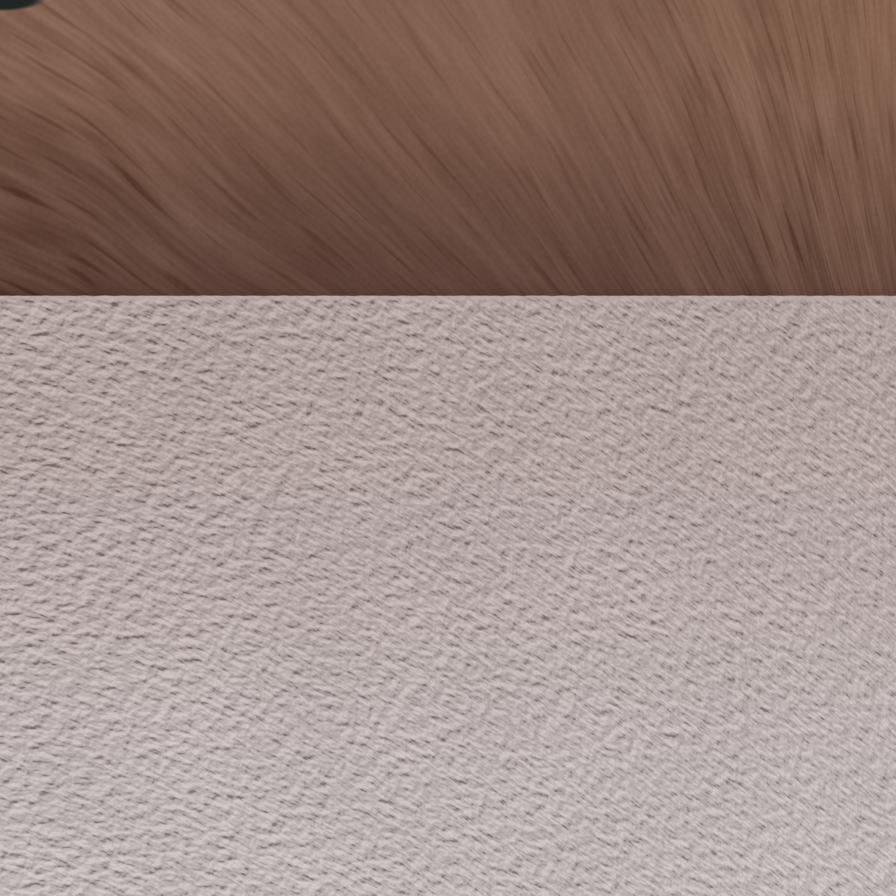
Write a WebGL 1 fragment shader that draws this texture.

```glsl
precision highp float;
// Fanned brown wood grain above a sheet of embossed, pale mauve plaster.
uniform vec2 u_resolution;

const float EDGE_Y = 0.670;               // height of the plaster's top edge
const vec2 GRAIN_POLE = vec2(1.085, 0.11); // point the wood fibres fan out from
const vec3 WOOD_LOW = vec3(0.375, 0.265, 0.230);
const vec3 WOOD_HIGH = vec3(0.505, 0.375, 0.310);
const vec3 PLASTER_LOW = vec3(0.745, 0.705, 0.705);
const vec3 PLASTER_HIGH = vec3(0.690, 0.630, 0.620);
const vec3 RIM_COLOR = vec3(0.730, 0.660, 0.640);
const vec3 CORNER_COLOR = vec3(0.13, 0.15, 0.14);
const vec2 RELIEF_SCALE = vec2(54.0, 98.0); // along and across the ridges
const vec2 LIGHT_STEP = vec2(-0.0012, 0.0026);
const float RELIEF_DEPTH = 0.22;

vec2 hashGradient(vec2 cell) {
  vec3 p = fract(cell.xyx * vec3(0.1031, 0.1030, 0.0973));
  p += dot(p, p.yzx + 33.33);
  float angle = 6.28318 * fract((p.x + p.y) * p.z);
  return vec2(cos(angle), sin(angle));
}

float gradientNoise(vec2 p) {
  vec2 i = floor(p);
  vec2 f = fract(p);
  vec2 w = f * f * f * (f * (f * 6.0 - 15.0) + 10.0);
  float a = dot(hashGradient(i), f);
  float b = dot(hashGradient(i + vec2(1.0, 0.0)), f - vec2(1.0, 0.0));
  float c = dot(hashGradient(i + vec2(0.0, 1.0)), f - vec2(0.0, 1.0));
  float d = dot(hashGradient(i + vec2(1.0, 1.0)), f - vec2(1.0, 1.0));
  return mix(mix(a, b, w.x), mix(c, d, w.x), w.y);
}

// Ridges slope gently at the left and steepen to the right.
float plasterHeight(vec2 uv) {
  vec2 flow = vec2(uv.x - 0.6 * uv.y, uv.y + 0.30 * uv.x + 0.42 * uv.x * uv.x);
  flow += 0.004 * gradientNoise(uv * 30.0 + 7.0);
  vec2 p = flow * RELIEF_SCALE + 40.0;
  return gradientNoise(p)
       + 0.55 * gradientNoise(p * 1.93 + 17.0)
       + 0.22 * gradientNoise(p * 3.70 + 51.0);
}

vec3 plasterColor(vec2 uv) {
  vec3 color = mix(PLASTER_LOW, PLASTER_HIGH, smoothstep(0.0, 0.62, uv.y));
  float slope = plasterHeight(uv) - plasterHeight(uv + LIGHT_STEP);
  float lit = clamp(slope, -0.6, 0.35);
  float crease = smoothstep(0.22, 0.60, -slope);
  float mottling = gradientNoise(uv * 7.0 + 3.0);
  color += RELIEF_DEPTH * lit + 0.018 * mottling;
  color -= crease * vec3(0.10, 0.11, 0.11);
  color += 0.02 * gradientNoise(uv * 230.0);
  return color;
}

vec3 woodColor(vec2 uv) {
  vec2 offset = uv - GRAIN_POLE;
  float radius = length(offset);
  float angle = atan(offset.y, -offset.x);
  angle += 0.020 * gradientNoise(uv * vec2(5.0, 4.0) + 11.0);

  // Broad bands, fibres and short dark pores share the fan coordinates.
  float bands = gradientNoise(vec2(angle * 19.0, radius * 2.6));
  float fibres = gradientNoise(vec2(angle * 95.0, radius * 7.0));
  float fine = gradientNoise(vec2(angle * 210.0, radius * 16.0));
  float pores = gradientNoise(vec2(angle * 140.0, radius * 10.0) + 60.0);
  float grainMask = 0.55 + 0.45 * smoothstep(0.15, 0.40, abs(uv.x - 0.48));

  float rise = smoothstep(EDGE_Y - 0.04, 0.98, uv.y);
  vec3 color = mix(WOOD_LOW, WOOD_HIGH, rise);
  color += vec3(0.025, 0.022, 0.012) * smoothstep(0.65, 1.0, uv.x);
  color -= 0.030 * (1.0 - smoothstep(0.0, 0.30, uv.x)) * (1.0 - rise);
  color += vec3(0.050, 0.044, 0.038) * bands;
  color += grainMask * (0.055 * fibres + 0.045 * fine);
  color -= grainMask * 0.060 * smoothstep(0.18, 0.50, pores);
  color += 0.015 * gradientNoise(uv * 190.0);

  // Dark rounded sliver tucked into the upper left corner.
  float sliver = length((uv - vec2(0.0, 1.0)) / vec2(0.047, 0.012));
  return mix(color, CORNER_COLOR, 1.0 - smoothstep(0.75, 1.1, sliver));
}

void main() {
  vec2 uv = gl_FragCoord.xy / u_resolution;
  float pixel = 1.0 / u_resolution.y;
  float edge = EDGE_Y + 0.0008 * gradientNoise(vec2(uv.x * 90.0, 2.0));

  // Contact shade on the wood and a thin lit rim on the plaster.
  vec3 wood = woodColor(uv);
  wood *= 1.0 - 0.14 * exp(-max(uv.y - edge, 0.0) / 0.006);
  vec3 plaster = plasterColor(uv);
  float rim = 1.0 - smoothstep(0.001, 0.005, abs(uv.y - edge + 0.002));
  plaster = mix(plaster, RIM_COLOR, 0.65 * rim);

  float aboveEdge = smoothstep(edge - pixel, edge + pixel, uv.y);
  vec3 color = mix(plaster, wood, aboveEdge);
  gl_FragColor = vec4(clamp(color, 0.0, 1.0), 1.0);
}
```
